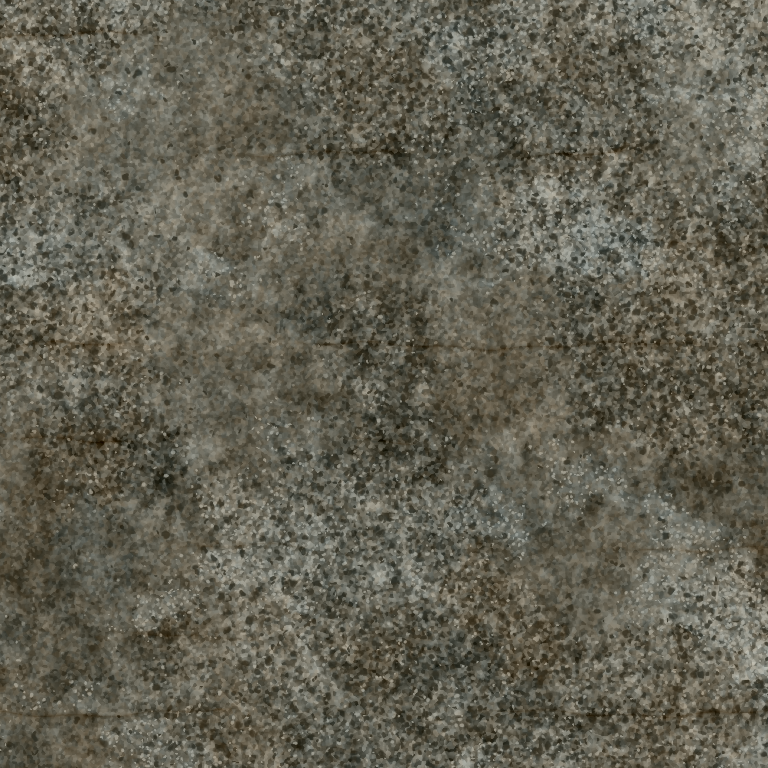
Reproduce this texture procedurally as a Shadertoy shader.

```glsl
// Weathered, stained concrete: soft cellular noise is layered from broad patches
// through blotches to fine grain, then dark pits, pale mineral flecks and faint
// horizontal rusty seams are laid over it.

const float BASE_TONE = 0.372;
const float PATCH_CONTRAST = 0.24;
const float BLOTCH_CONTRAST = 0.22;
const float GRAIN_CONTRAST = 0.40;
const float PIT_TONE = 0.175;
const float FLECK_TONE = 0.66;
const float PIT_CELLS = 78.0;
const float FLECK_CELLS = 165.0;
const float SEAM_COUNT = 8.0;
const vec3 STONE_TINT = vec3(0.012, 0.0, -0.054);
const vec3 RUST_TINT = vec3(0.035, 0.0, -0.030);

// Three random values per cell, from integer mixing
vec3 hash3(vec2 cell, float seed) {
    uvec3 v = uvec3(ivec3(vec3(cell, seed))) * 1664525u + 1013904223u;
    v.x += v.y * v.z; v.y += v.z * v.x; v.z += v.x * v.y;
    v ^= v >> 16u;
    v.x += v.y * v.z; v.y += v.z * v.x; v.z += v.x * v.y;
    return vec3(v & 65535u) / 65535.0;
}

// Cellular noise whose cell values blend into each other, in 0..1
float softCells(vec2 p, float sharpness, float seed) {
    vec2 cell = floor(p);
    float total = 0.0, weightSum = 0.0;
    for (int y = -1; y <= 1; y++)
    for (int x = -1; x <= 1; x++) {
        vec2 c = cell + vec2(x, y);
        vec3 h = hash3(c, seed);
        vec2 d = c + h.xy - p;
        float weight = exp(-sharpness * dot(d, d));
        total += weight * h.z;
        weightSum += weight;
    }
    return total / weightSum;
}

// Scattered round specks; density is the share of cells holding one
float specks(vec2 p, float density, float radius, float seed) {
    vec2 cell = floor(p);
    float cover = 0.0;
    for (int y = -1; y <= 1; y++)
    for (int x = -1; x <= 1; x++) {
        vec2 c = cell + vec2(x, y);
        vec3 h = hash3(c, seed);
        float size = radius * mix(0.5, 1.2, fract(h.z * 37.0));
        float present = smoothstep(0.0, 0.08, density - h.z);
        float disc = 1.0 - smoothstep(0.55 * size, 1.25 * size, length(c + h.xy - p));
        cover = max(cover, present * disc);
    }
    return cover;
}

// Broken, wavering horizontal seams
float seams(vec2 uv) {
    float cover = 0.0;
    for (float i = 0.0; i < SEAM_COUNT; i++) {
        vec3 h = hash3(vec2(i, 3.0), 90.0);
        float wave = 0.004 * sin(uv.x * 17.0 + h.x * 6.3) + 0.002 * sin(uv.x * 61.0 + h.y * 6.3);
        float away = abs(uv.y - (i + 0.25 + 0.5 * h.z) / SEAM_COUNT - wave);
        float broken = smoothstep(0.50, 0.75, softCells(vec2(uv.x * 5.0, i * 7.3), 6.0, 91.0));
        cover = max(cover, broken * (exp(-away * 450.0) + 0.35 * exp(-away * 80.0)));
    }
    return cover;
}

void mainImage(out vec4 fragColor, in vec2 fragCoord) {
    vec2 uv = fragCoord / min(iResolution.x, iResolution.y);

    // Ragged outlines for everything broader than the grain
    vec2 ragged = vec2(softCells(uv * 32.0, 6.0, 1.0), softCells(uv * 32.0, 6.0, 2.0)) - 0.5;
    vec2 fray = vec2(softCells(uv * 130.0, 8.0, 3.0), softCells(uv * 130.0, 8.0, 4.0)) - 0.5;
    vec2 warped = uv + 0.06 * ragged + 0.018 * fray;

    // Broad patches, upright blotches and fine grain
    float patches = 0.50 * softCells(warped * 4.0, 4.5, 10.0)
                  + 0.32 * softCells(warped * 9.0, 5.0, 11.0)
                  + 0.18 * softCells(warped * 19.0, 5.0, 12.0);
    vec2 frayed = uv + 0.010 * fray;
    float blotches = 0.5 * softCells(frayed * vec2(30.0, 22.0), 6.0, 20.0)
                   + 0.5 * softCells(frayed * vec2(62.0, 50.0), 7.0, 21.0);
    float grain = 0.42 * softCells(uv * vec2(125.0, 115.0), 9.0, 30.0)
                + 0.58 * softCells(uv * 235.0, 12.0, 31.0);
    float rough = smoothstep(0.25, 0.55, softCells(warped * 5.0, 4.5, 40.0));
    float pale = smoothstep(0.56, 0.76, 0.6 * softCells(warped * 6.0, 5.0, 50.0)
                                      + 0.4 * softCells(warped * 15.0, 5.0, 51.0));

    float tone = BASE_TONE + PATCH_CONTRAST * (patches - 0.5)
               + BLOTCH_CONTRAST * (blotches - 0.5)
               + GRAIN_CONTRAST * mix(0.6, 1.1, rough) * (grain - 0.5)
               + 0.07 * pale;

    // Pits and flecks gather where the surface is rough or pale
    float pitDensity = mix(0.14, 0.42, rough) + 0.3 * (0.5 - blotches);
    float pits = specks((uv + 0.006 * fray) * PIT_CELLS, pitDensity, 0.34, 60.0);
    float fleckDensity = 0.05 + 0.10 * rough + 0.45 * pale;
    float flecks = specks((uv + 0.003 * fray) * FLECK_CELLS, fleckDensity, 0.38, 70.0);
    tone = mix(tone, FLECK_TONE, 0.75 * flecks);
    tone = mix(tone, PIT_TONE, 0.78 * pits);

    // Seams and warm or cool staining
    float seam = seams(uv);
    tone -= 0.09 * seam;
    float rust = 0.9 * (softCells(warped * 11.0, 5.0, 80.0) - 0.5)
               + 0.8 * (softCells(uv * 140.0, 9.0, 81.0) - 0.5)
               - 0.35 * pale + 0.5 * seam;
    vec3 color = vec3(tone) + STONE_TINT + RUST_TINT * rust;
    fragColor = vec4(clamp(color, 0.0, 1.0), 1.0);
}
```
